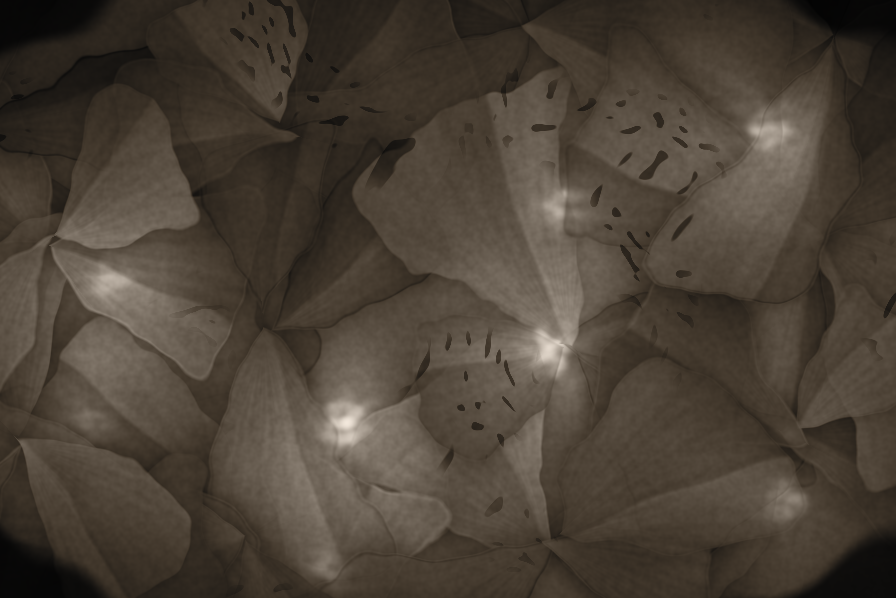
Give the GLSL for this texture, as a Shadertoy shader.

```glsl
// Heap of dry translucent sepia petals, lit from below by small lamps.

const int FLORETS = 14;
const int PETALS_EACH = 4;
const int LAMPS = 8;
const vec2 SPREAD_STEP = vec2(0.7549, 0.5698); // evenly scattering sequence
const vec2 FLORET_START = vec2(0.31, 0.17);
const vec2 LAMP_START = vec2(0.10, 0.30);
const float AMBIENT = 0.325;
const float GLOW = 0.17;
const float CORE = 0.95;
const float EDGE_SOFTNESS = 0.0014;
const float SHADOW = 0.24;
const float VEINS = 0.13;
const float GRAIN = 0.10;
const vec3 SEPIA_SHIFT = vec3(0.042, 0.0, -0.048);

vec2 hash2(vec2 p) {
    p = vec2(dot(p, vec2(127.1, 311.7)), dot(p, vec2(269.5, 183.3)));
    return fract(sin(p) * 43758.5);
}

float gradDot(vec2 cell, vec2 corner, vec2 f) {
    float a = 6.2832 * hash2(cell + corner).x;
    return dot(vec2(cos(a), sin(a)), f - corner);
}

// Gradient noise, roughly -0.7 to 0.7
float noise(vec2 p) {
    vec2 i = floor(p), f = p - i;
    vec2 u = f * f * f * (f * (f * 6.0 - 15.0) + 10.0);
    vec2 e = vec2(0.0, 1.0);
    return mix(mix(gradDot(i, e.xx, f), gradDot(i, e.yx, f), u.x),
               mix(gradDot(i, e.xy, f), gradDot(i, e.yy, f), u.x), u.y);
}

float smoothMax(float a, float b, float k) {
    float h = max(k - abs(a - b), 0.0) / k;
    return max(a, b) + h * h * k * 0.25;
}

// Fan with its tip at the origin, opening along +x
float petalDistance(vec2 q, float len, vec2 slopes) {
    float s = q.y > 0.0 ? slopes.x : slopes.y;
    float side = (abs(q.y) - s * q.x * (1.35 - 0.5 * q.x / len)) / sqrt(1.0 + s * s);
    float rim = length(q * vec2(1.0, 0.6)) - len;
    return smoothMax(side, rim, 0.05);
}

// x: wide glow, y: small hot core
vec2 lampLight(vec2 p, float aspect) {
    vec2 light = vec2(0.0);
    for (int i = 0; i < LAMPS; i++) {
        vec2 c = fract(LAMP_START + float(i) * SPREAD_STEP);
        c = vec2(c.x * aspect, c.y * 0.85 + 0.04);
        float power = 0.5 + 0.7 * hash2(vec2(float(i), 4.0)).x;
        float r2 = dot(p - c, p - c);
        light += power * vec2(exp(-r2 / 0.026), exp(-r2 / 0.0009) + 0.2 * exp(-r2 / 0.005));
    }
    return light;
}

void mainImage(out vec4 fragColor, in vec2 fragCoord) {
    vec2 uv = fragCoord / iResolution.xy;
    vec2 p = fragCoord / iResolution.y;
    float aspect = iResolution.x / iResolution.y;
    float soft = EDGE_SOFTNESS + 0.7 / iResolution.y;

    vec2 lamp = lampLight(p, aspect);
    float light = (AMBIENT + GLOW * lamp.x) * mix(1.08, 0.9, uv.y);
    float grain = noise(p * 75.0) + 0.6 * noise(p * 150.0 + 9.0);
    float lum = light * (1.0 + 0.25 * noise(p * 7.0) + GRAIN * grain);
    float thickness = 0.0;

    // Petals, interleaved so that neighbouring florets overlap
    for (int i = 0; i < FLORETS * PETALS_EACH; i++) {
        float n = float(i % FLORETS), k = float(i / FLORETS);
        vec2 base = fract(FLORET_START + n * SPREAD_STEP) * 1.2 - 0.1;
        vec2 rA = hash2(vec2(n, k + 11.0)), rB = hash2(vec2(n + 31.0, k));
        vec2 rC = hash2(vec2(n, k + 57.0)), rD = hash2(vec2(n + 73.0, k));
        float len = mix(0.26, 0.46, rA.x);
        vec2 d0 = p - base * vec2(aspect, 1.0);
        if (length(d0) > len * 1.5) continue;

        float ang = 6.2832 * hash2(vec2(n, 3.0)).x + k * 1.5708 + (rA.y - 0.5) * 0.8;
        float cs = cos(ang), sn = sin(ang);
        vec2 q = vec2(cs * d0.x + sn * d0.y, cs * d0.y - sn * d0.x);
        q.y += (rB.x - 0.5) * 1.6 * q.x * q.x;

        vec2 seed = vec2(n * 7.3, k * 5.1);
        float crumple = noise(q * 6.5 + seed);
        float d = petalDistance(q, len, mix(vec2(0.3), vec2(0.9), rC));
        d += 0.05 * crumple + 0.009 * noise(q * 24.0 + seed);

        // Surface: fold, curled rim, veins and pale tip
        float r = length(q);
        float fold = q.y - (rD.x - 0.5) * 0.7 * q.x + 0.025 * crumple;
        float shade = mix(0.62, 1.12, rB.y) + 0.22 * crumple;
        shade *= 1.0 - 0.27 * smoothstep(-soft, 3.0 * soft, fold) * exp(-max(fold, 0.0) * 6.0);
        shade *= 1.0 - mix(-0.12, 0.36, rD.y) * exp(min(d, 0.0) * 22.0);
        float vein = noise(vec2(atan(q.y, q.x + 0.001) * 17.0, r * 8.0) + seed);
        shade *= 1.0 + VEINS * vein * smoothstep(0.02, 0.1, r) + GRAIN * grain;
        shade += 0.3 * exp(-r * 30.0);
        float line = (d + 0.003) / 0.0022;
        shade += (rC.x - 0.55) * 0.35 * exp(-line * line);

        float mask = 1.0 - smoothstep(-soft, soft, d);
        lum *= 1.0 - SHADOW * exp(-max(d, 0.0) * 38.0) * (1.0 - mask);
        float opacity = mix(0.66, 0.94, rA.y);
        lum = mix(lum, light * shade, mask * opacity);
        thickness = mix(thickness, thickness * 0.6 + opacity, mask);
    }

    // Lamp cores, dimmed by the layers above them
    float speckle = 0.8 + 0.9 * noise(p * vec2(34.0, 48.0));
    lum += CORE * lamp.y * speckle * exp(-0.85 * thickness);

    // Clusters of torn holes
    float cluster = smoothstep(0.12, 0.3, noise(p * 3.2 + 21.0));
    float holes = smoothstep(0.27, 0.33, noise(p * vec2(36.0, 29.0) + 5.0 * noise(p * 5.0)));
    lum *= 1.0 - 0.5 * holes * cluster;

    // Falloff to the sides and bare dark corners
    float away = length((uv - 0.5) * vec2(0.95, 1.1));
    lum *= 1.0 - 0.55 * smoothstep(0.35, 0.75, away);
    lum *= 1.0 - 0.75 * smoothstep(0.63, 0.67, away + 0.09 * noise(p * 6.0 + 40.0));

    lum = lum < 0.6 ? lum : 0.6 + 0.4 * (1.0 - exp(-(lum - 0.6) / 0.4));
    vec3 color = lum + SEPIA_SHIFT * smoothstep(0.0, 0.25, lum);
    fragColor = vec4(clamp(color, 0.0, 1.0), 1.0);
}
```
